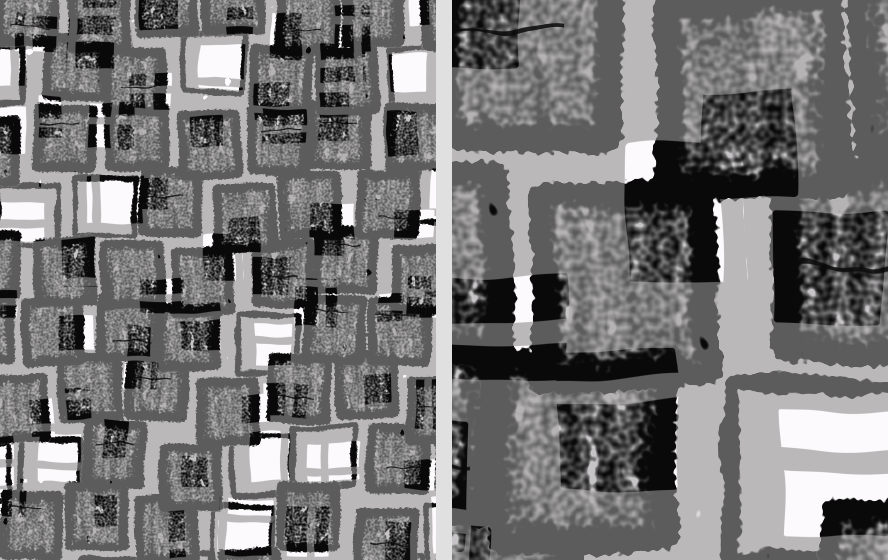
Left, the full canvas; right, a detail of the centre.
This pattern is drawn by a WebGL 1 fragment shader. Its source:

```glsl
precision highp float;
uniform vec2 u_resolution;

// Lengths are fractions of the canvas height
const vec2 CELL = vec2(0.126, 0.115);
const vec2 JITTER = vec2(0.012, 0.026);
const vec2 BLOCK_HALF = vec2(0.057, 0.062);
const vec2 FRAME_HALF = vec2(0.054, 0.052);
const float CORNER = 0.010;
const float FRAME_WIDTH = 0.0050;
const float RIM_WIDTH = 0.018;
const float TILT = 0.10;
const float WOBBLE = 0.006;
const float RAGGED = 0.0035;
const float GRAIN_SCALE = 230.0;
const float BLOCKS_DENSE_ROW = 0.92;
const float BLOCKS_SPARSE_ROW = 0.60;
const float STRIP_WIDTH = 0.007;

const vec3 PAPER = vec3(0.99, 0.98, 0.99);
const vec3 VEILED_PAPER = vec3(0.73, 0.72, 0.725);
const vec3 VEILED_INK = vec3(0.36);
const vec3 INK = vec3(0.035);

vec2 hash2(vec2 p) {
  vec3 q = fract(vec3(p.xyx) * vec3(0.1031, 0.1030, 0.0973));
  q += dot(q, q.yzx + 33.33);
  return fract((q.xx + q.yz) * q.zy);
}

float gradientAt(vec2 corner, vec2 offset) {
  float angle = 6.2832 * hash2(corner + 100.0).x;
  return dot(vec2(cos(angle), sin(angle)), offset);
}

// Gradient noise, about -0.7 to 0.7
float noise(vec2 p) {
  vec2 i = floor(p), f = fract(p);
  vec2 u = f * f * f * (f * (f * 6.0 - 15.0) + 10.0);
  vec2 e = vec2(1.0, 0.0);
  return mix(
    mix(gradientAt(i, f), gradientAt(i + e, f - e), u.x),
    mix(gradientAt(i + e.yx, f - e.yx), gradientAt(i + 1.0, f - 1.0), u.x), u.y);
}

float boxDistance(vec2 p, vec2 halfSize, float radius) {
  vec2 d = abs(p) - halfSize + radius;
  return length(max(d, 0.0)) + min(max(d.x, d.y), 0.0) - radius;
}

float cover(float d, float softness) {
  return smoothstep(softness, -softness, d);
}

void main() {
  vec2 p = gl_FragCoord.xy / u_resolution.y;
  float soft = 0.75 / u_resolution.y;
  float grain = noise(p * GRAIN_SCALE) + 0.4 * noise(p * GRAIN_SCALE * 0.45);
  vec2 bent = p + WOBBLE * vec2(noise(p * 15.0), noise(p * 15.0 + 41.0));
  float pressure = noise(p * 30.0 + 7.0);

  float frameInk = 0.0, blockInk = 0.0, blockCover = 0.0;
  float crack = 0.0, opening = 0.0;
  float baseRow = floor(bent.y / CELL.y);

  for (int j = -1; j <= 1; j++) {
    float row = baseRow + float(j);
    float shift = hash2(vec2(row, 71.0)).x * CELL.x;
    float baseColumn = floor((bent.x - shift) / CELL.x);
    float blockShare = mod(row, 2.0) < 0.5 ? BLOCKS_DENSE_ROW : BLOCKS_SPARSE_ROW;

    for (int i = -1; i <= 1; i++) {
      vec2 id = vec2(baseColumn + float(i), row);
      vec2 place = hash2(id + 11.0) - 0.5;
      vec2 kind = hash2(id + 37.0);
      vec2 slide = hash2(id + 59.0) - 0.5;
      vec2 size = hash2(id + 83.0) - 0.5;
      vec2 strip = (hash2(id + 17.0) - 0.5) * 0.16;
      vec2 q = bent - (id + 0.5) * CELL - vec2(shift, 0.0) - 2.0 * JITTER * place;
      q += TILT * (kind.y - 0.5) * vec2(-q.y, q.x);
      bool isBlock = kind.x < blockShare;

      if (isBlock) {
        // Scribbled block: solid rim around a dry, streaked middle
        float d = boxDistance(q, BLOCK_HALF, CORNER) + RAGGED * grain;
        float streak = noise(q * vec2(95.0, 11.0) + id * 7.0);
        float scratch = smoothstep(0.28, 0.5, noise(q * vec2(75.0, 42.0) + id * 5.0));
        float middle = 0.60 + 0.45 * streak + 0.75 * grain - 0.6 * scratch;
        float rim = smoothstep(-RIM_WIDTH - 0.005, -RIM_WIDTH + 0.003,
                               d + 0.008 * streak + 0.004 * grain);
        float c = cover(d, soft * 1.3);
        blockInk = mix(blockInk, mix(clamp(middle, 0.05, 1.0), 1.0, rim), c);
        blockCover = max(blockCover, c);
        float crackLine = abs(q.y - 0.6 * slide.y * CELL.y - 0.006 * noise(q * 40.0 + id));
        float crackEnd = abs(q.x - 0.04 * slide.x) - 0.035;
        crack = max(crack, step(0.65, kind.y) * c
          * cover(max(crackLine - 0.0012 - 0.0012 * pressure, crackEnd), soft));
      } else {
        // Thin frame drawn with a dry marker
        float d = abs(boxDistance(q, FRAME_HALF, 0.003));
        float width = FRAME_WIDTH + 0.004 * pressure;
        frameInk = max(frameInk, cover(d - width + 0.6 * RAGGED * grain, soft));
      }

      // Opening in the grey veil, crossed by narrow strips
      vec2 halfSize = isBlock ? vec2(0.031, 0.035) : vec2(0.044, 0.043);
      vec2 r = q - slide * (isBlock ? 0.10 : 0.045);
      float hole = boxDistance(r, halfSize + 0.022 * size, 0.002);
      vec2 strips = STRIP_WIDTH - abs(r - strip);
      hole = max(hole, max(strips.x, strips.y));
      opening = max(opening, cover(hole + 0.0015 * pressure, soft));
    }
  }

  // Small flecks where the veil is torn
  opening = max(opening, smoothstep(0.50, 0.54, noise(p * vec2(48.0, 38.0) + 23.0)));

  float ink = mix(frameInk, blockInk, blockCover);
  vec3 veiled = mix(VEILED_PAPER, VEILED_INK, ink);
  vec3 bare = mix(PAPER, INK, sqrt(ink));
  vec3 color = mix(veiled, bare, opening);
  gl_FragColor = vec4(mix(color, INK, 0.85 * crack), 1.0);
}
```
